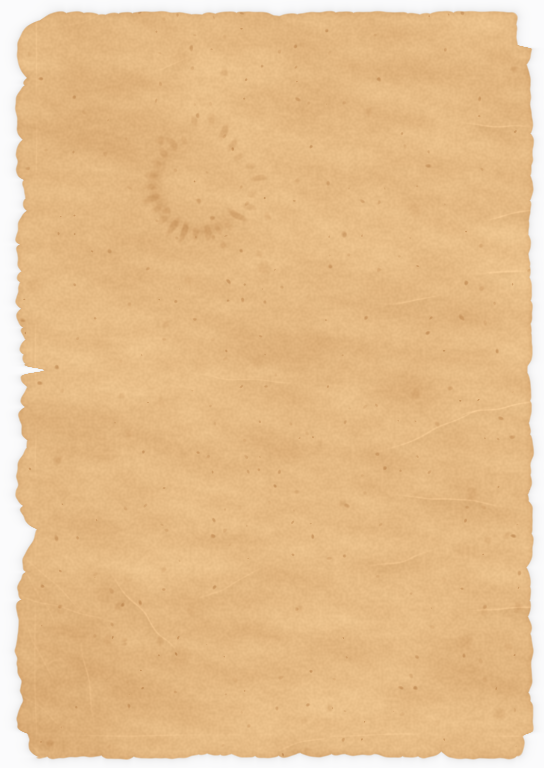
Reproduce this texture procedurally as a Shadertoy shader.

```glsl
#define LIGHT_PAPER vec3(0.952, 0.798, 0.588)
#define DARK_PAPER  vec3(0.835, 0.645, 0.430)
#define RUST        vec3(0.700, 0.470, 0.250)
#define BACKDROP    vec3(0.985, 0.985, 0.988)
#define SPLASH_POS  vec2(0.258, 0.757)
#define SPLASH_R    0.062
#define SPOKES      25.0
#define CREASES     24
#define EDGE_BLUR   0.0014
#define GRAIN       0.030

const float TAU = 6.2831853;

vec2 hash2(vec2 p) {
    vec3 q = fract(p.xyx * vec3(0.1031, 0.1030, 0.0973));
    q += dot(q, q.yzx + 33.33);
    return fract((q.xx + q.yz) * q.zy);
}

float cornerDot(vec2 cell, vec2 offset, vec2 f) {
    float a = TAU * hash2(cell + offset + 91.0).x;
    return dot(vec2(cos(a), sin(a)), f - offset);
}

float gradientNoise(vec2 p) {
    vec2 i = floor(p), f = p - i;
    vec2 u = f * f * f * (f * (f * 6.0 - 15.0) + 10.0);
    return mix(mix(cornerDot(i, vec2(0, 0), f), cornerDot(i, vec2(1, 0), f), u.x),
               mix(cornerDot(i, vec2(0, 1), f), cornerDot(i, vec2(1, 1), f), u.x), u.y);
}

float fbm(vec2 p) {
    float sum = 0.0, amp = 1.0;
    for (int i = 0; i < 4; i++) {
        sum += amp * gradientNoise(p);
        p = mat2(1.6, 1.2, -1.2, 1.6) * p + 17.3;
        amp *= 0.5;
    }
    return sum;
}

// Rounded lobes parted by sharp nicks, plus fine fraying
float tear(float t, float seed) {
    float lobes = pow(1.0 - min(1.0, 2.6 * abs(gradientNoise(vec2(t * 8.0, seed)))), 3.0);
    float nicks = pow(1.0 - min(1.0, 3.0 * abs(gradientNoise(vec2(t * 23.0, seed + 7.4)))), 4.0);
    return lobes + 0.45 * nicks + 0.35 * gradientNoise(vec2(t * 75.0, seed));
}

float roundCorner(float a, float b, float r) {
    return min(min(a, b), r - length(max(r - vec2(a, b), 0.0)));
}

// Distance inside the torn sheet; negative outside
float sheet(vec2 p, float aspect) {
    float left = p.x - 0.021 - 0.013 * tear(p.y, 3.37) - 0.016 * smoothstep(0.055, 0.035, p.y);
    left -= 0.016 * exp(-pow((p.y - 0.305) / 0.020, 2.0));
    left -= 0.030 * exp(-pow((p.y - 0.518) / 0.004, 2.0));
    float right = aspect - 0.014 - p.x - 0.006 * tear(p.y, 11.61);
    right -= 0.019 * smoothstep(0.936, 0.942, p.y) + 0.012 * smoothstep(0.048, 0.040, p.y);
    float top = 0.985 - p.y - 0.004 * tear(p.x, 23.43);
    float bottom = p.y - 0.012 - 0.006 * tear(p.x, 31.29);
    return min(roundCorner(left, top, 0.050),
           min(roundCorner(right, top, 0.008),
           min(roundCorner(left, bottom, 0.012), roundCorner(right, bottom, 0.014))));
}

// Wavering folds: a pale ridge with soft shade below it
float creases(vec2 p, float aspect) {
    float sum = 0.0;
    vec2 wobble = 0.006 * vec2(gradientNoise(p * 22.0), gradientNoise(p * 22.0 + 40.0));
    for (int i = 0; i < CREASES; i++) {
        vec2 h = hash2(vec2(i, 5)), k = hash2(vec2(i, 19));
        bool corner = i % 3 == 0;
        vec2 centre = corner ? vec2(0.03, 0.02) + h * vec2(0.16, 0.22) : h * vec2(aspect, 1.0);
        float a = corner ? -1.5 + 1.3 * k.x : -0.25 + 0.75 * k.x;
        vec2 q = mat2(cos(a), -sin(a), sin(a), cos(a)) * (p - centre + wobble);
        float fade = smoothstep(1.0, 0.2, abs(q.x) / (0.03 + 0.075 * k.y));
        float ridge = exp(-pow(q.y / 0.0013, 2.0));
        float shade = smoothstep(0.001, -0.003, q.y) * exp(min(q.y, 0.0) / 0.010);
        sum += fade * (0.25 + 0.75 * h.x) * (ridge - 0.55 * shade);
    }
    return sum;
}

// Scattered age spots at three sizes
float foxing(vec2 p) {
    float sum = 0.0, size = 0.022;
    vec2 warped = p + 0.004 * vec2(gradientNoise(p * 70.0), gradientNoise(p * 70.0 + 9.0));
    for (int i = 0; i < 3; i++) {
        vec2 cell = floor(warped / size);
        vec2 h = hash2(cell + float(i) * 57.0), k = hash2(cell + float(i) * 31.0 + 200.0);
        float r = mix(0.07, 0.20, k.x);
        float d = length(fract(warped / size) - 0.25 - 0.5 * h);
        sum += step(0.80, k.y) * smoothstep(r, r * 0.2, d) * (0.15 + 0.55 * h.y) / (1.0 + float(i));
        size *= 2.1;
    }
    return sum;
}

// Dried splash: radial drops around a faint ring
float splash(vec2 p) {
    vec2 q = p - SPLASH_POS + 0.004 * gradientNoise(p * 45.0);
    float r = length(q), turn = atan(q.y, q.x) / TAU * SPOKES;
    vec2 h = hash2(vec2(floor(turn), 77));
    float upper = smoothstep(-0.03, 0.05, q.x + q.y);
    float reach = SPLASH_R + 0.028 * upper * h.x;
    float side = (fract(turn) - 0.5) * r * TAU / SPOKES;
    float drop = length(vec2(side / 0.0055, (r - reach) / (0.007 + 0.010 * h.y)));
    float ring = smoothstep(0.040, 0.058, r) * smoothstep(0.068, 0.058, r) * (1.0 - upper);
    return 0.30 * smoothstep(1.1, 0.4, drop) * (0.35 + 0.65 * h.y) + 0.16 * ring;
}

void mainImage(out vec4 fragColor, in vec2 fragCoord) {
    vec2 p = fragCoord / iResolution.y;
    float aspect = iResolution.x / iResolution.y;
    float d = sheet(p, aspect), inside = max(d, 0.0);

    // Uneven ageing, darker at the margins and left corners
    float age = 0.19 + 0.20 * fbm(p * 5.0 + 3.0) + 0.13 * fbm(p * vec2(14.0, 22.0));
    age += 0.36 * exp(-inside / 0.022) + 0.20 * exp(-inside / 0.004);
    age += 0.30 * exp(-dot(p - vec2(0.09, 0.10), p - vec2(0.09, 0.10)) / 0.012);
    age += 0.22 * exp(-dot(p - vec2(0.12, 0.87), p - vec2(0.12, 0.87)) / 0.012);

    // Broad wrinkles lit from above
    vec2 w = mat2(0.98, 0.17, -0.17, 0.98) * p * vec2(5.0, 13.0);
    age += 0.32 * (fbm(w + vec2(0.0, 0.22)) - fbm(w));

    vec3 paper = mix(LIGHT_PAPER, DARK_PAPER, clamp(age, 0.0, 1.25));
    paper = mix(paper, RUST, clamp(0.75 * foxing(p) + splash(p), 0.0, 0.7));

    // Folds, margin lines and fibre grain
    float fold = creases(p, aspect);
    float bend = 0.004 * gradientNoise(p * 9.0);
    fold += 0.5 * exp(-pow((p.x - 0.047 + bend) / 0.0012, 2.0)) * smoothstep(-0.1, 0.3, gradientNoise(p * 12.0));
    fold += 0.6 * exp(-pow((p.y - 0.043 + bend) / 0.0012, 2.0)) * smoothstep(-0.2, 0.3, gradientNoise(p * 8.0));
    paper += 0.045 * fold;
    paper += GRAIN * (gradientNoise(p * 260.0) + 0.7 * gradientNoise(p * vec2(90.0, 130.0)));

    vec3 ground = BACKDROP - 0.07 * exp(min(d, 0.0) / 0.005);
    fragColor = vec4(mix(ground, paper, smoothstep(-EDGE_BLUR, EDGE_BLUR, d)), 1.0);
}
```
